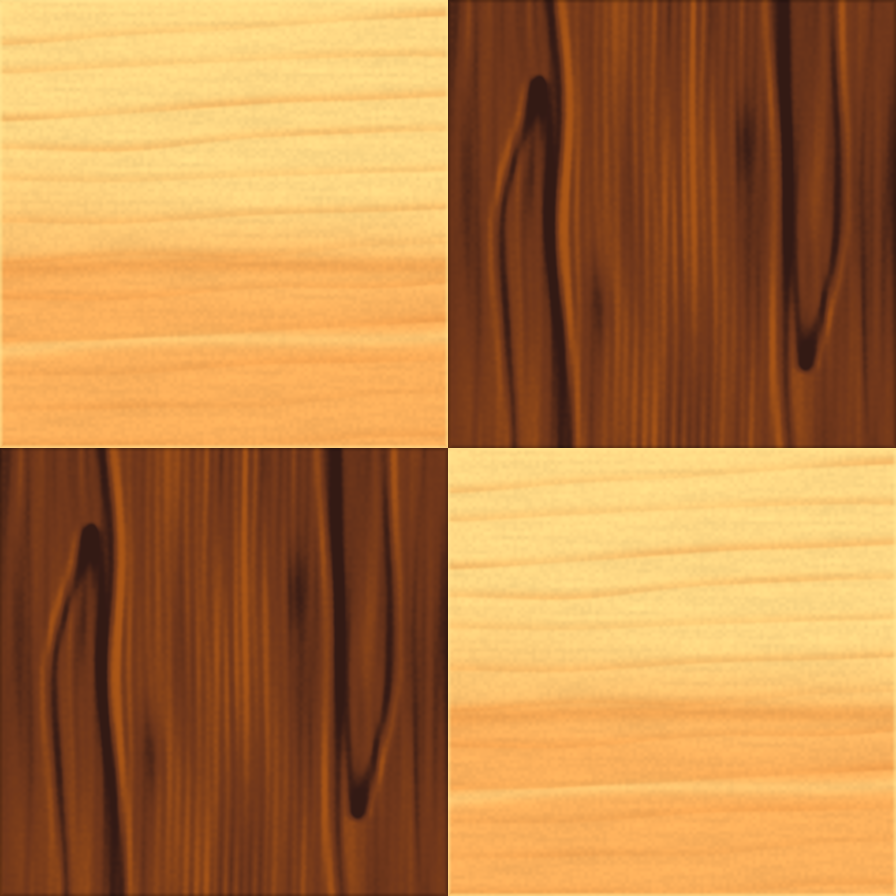
Give the GLSL for this pattern, as a WebGL 1 fragment shader.

```glsl
precision highp float;
// A two by two checkerboard of inlaid wood: pale boards with level grain and
// dark boards with upright grain. Growth lines are bell curves around wavy
// paths, stretched value noise adds the fibres, and equal boards are identical.

uniform vec2 u_resolution;

#define TILES 2.0
#define PALE_YELLOW vec3(1.0, 0.85, 0.52)
#define PALE_ORANGE vec3(0.985, 0.69, 0.36)
#define PALE_GRAIN vec3(0.91, 0.56, 0.24)
#define DARK_INK vec3(0.20, 0.10, 0.08)
#define DARK_BROWN vec3(0.44, 0.215, 0.105)
#define DARK_AMBER vec3(0.67, 0.34, 0.09)
#define LINE_GAP 0.084
#define STRIPES 46.0
#define RIM_WIDTH 0.010

const float PI = 3.14159;

float hash(vec2 p) {
  vec3 q = fract(vec3(p.xyx) * 0.1031);
  q += dot(q, q.yzx + 33.33);
  return fract((q.x + q.y) * q.z);
}

float noise(vec2 p) {
  vec2 i = floor(p), f = fract(p);
  f = f * f * (3.0 - 2.0 * f);
  return mix(mix(hash(i), hash(i + vec2(1, 0)), f.x),
             mix(hash(i + vec2(0, 1)), hash(i + vec2(1, 1)), f.x), f.y);
}

// Soft line: one at zero offset, fading over the given width.
float bell(float offset, float width) {
  float k = offset / width;
  return exp(-k * k);
}

vec3 paleWood(vec2 p) {
  float depth = 1.0 - p.y;
  float cloud = noise(vec2(p.x * 1.5, depth * 9.0)) - 0.5;
  float warmth = smoothstep(0.30, 0.72, depth - 0.04 * p.x + 0.14 * cloud);
  vec3 color = mix(PALE_YELLOW, PALE_ORANGE, warmth);

  // Growth lines that climb to the right, softer on their upper side.
  float grain = 0.0;
  for (int i = 0; i < 13; i++) {
    float n = float(i);
    float h = hash(vec2(n, 3.7));
    float sway = 0.022 * (noise(vec2(p.x * 3.5, n * 7.3)) - 0.5);
    float climb = (0.025 + 0.04 * h) * smoothstep(-0.1, 1.1, p.x);
    float offset = depth - LINE_GAP * n - 0.03 * (h - 0.5) + climb + sway;
    float width = offset < 0.0 ? 0.014 : 0.006;
    float fade = 0.35 + 0.65 * noise(vec2(p.x * 4.0 + n, n * 5.1));
    grain += (0.24 + 0.22 * h) * fade * bell(offset, width);
  }

  // One broad amber band, and a pale streak below it.
  float wave = 0.012 * sin(p.x * 5.0);
  grain += 0.48 * bell(depth - 0.602 + 0.015 * p.x + wave * 0.5, 0.022);
  float streak = bell(depth - 0.785 + 0.045 * p.x + wave, 0.018);
  color = mix(color, PALE_YELLOW, 0.5 * streak);
  color = mix(color, PALE_GRAIN, clamp(grain, 0.0, 0.8));

  float fibre = noise(vec2(p.x * 7.0, depth * 95.0)) - 0.5;
  float speckle = noise(p * 120.0) - 0.5;
  return color * (1.0 + 0.045 * fibre + 0.045 * speckle);
}

vec3 darkWood(vec2 p) {
  float depth = 1.0 - p.y;
  float x = p.x + 0.014 * (noise(vec2(p.x * 5.0, depth * 4.0)) - 0.5);

  // Fibres and stripes, finest and brightest in the middle.
  float middle = bell(p.x - 0.5, 0.20);
  float tone = 0.41 + 0.10 * middle - 0.07 * bell(min(p.x, 1.0 - p.x), 0.09);
  tone += 0.34 * (noise(vec2(x * 22.0, depth * 2.2)) - 0.5);
  tone += 0.24 * (noise(vec2(x * 75.0, depth * 3.0 + 9.0)) - 0.5);
  float stripe = sin(2.0 * PI * STRIPES * (p.x + 0.003 * sin(depth * 7.0)));
  tone += 0.10 * stripe * (0.2 + middle) * noise(vec2(x * 18.0, depth * 4.0));

  // The figure is the same after half a turn, so fold the right half over.
  vec2 q = x < 0.5 ? vec2(x, depth) : vec2(1.0 - x, 1.0 - depth);
  float fall = max(q.y - 0.17, 0.0);
  float inside = smoothstep(0.0, 0.03, q.y - 0.16);
  float leftLeg = 0.198 - 0.086 * smoothstep(-0.12, 0.36, fall)
                + 0.013 + 0.02 * smoothstep(0.4, 0.85, fall);
  float rightLeg = 0.20 + 0.05 * sqrt(fall);
  float apex = bell(q.y - 0.21, 0.08);

  // Pointed arch: dark legs, a heavy tip and an amber rim.
  tone -= 0.34 * inside * bell(q.x - leftLeg, 0.010 + 0.008 * apex);
  tone -= 0.38 * inside * bell(q.x - rightLeg, 0.013);
  tone -= 0.32 * apex * inside * bell(q.x - 0.195, 0.022);
  tone += 0.24 * inside * bell(q.x - leftLeg + 0.023, 0.010);
  tone -= 0.22 * bell(q.x - 0.185, 0.014) * bell(q.y - 0.40, 0.10);

  // Long vein beside the arch, paired with an amber streak.
  float vein = 0.232 + 0.025 * q.y + 0.008 * sin(q.y * 8.0);
  tone -= 0.34 * bell(q.x - vein, 0.012);
  tone += 0.34 * bell(q.x - vein - 0.026, 0.012);
  tone -= 0.22 * bell(q.x - 0.335, 0.026) * bell(q.y - 0.68, 0.09);
  tone -= 0.16 * bell(q.x - 0.055 - 0.02 * sin(q.y * 3.0), 0.009);

  tone += 0.05 * (noise(p * 110.0) - 0.5);
  vec3 color = mix(DARK_INK, DARK_BROWN, smoothstep(-0.05, 0.46, tone));
  return mix(color, DARK_AMBER, smoothstep(0.38, 0.92, tone));
}

void main() {
  vec2 board = gl_FragCoord.xy / u_resolution * TILES;
  vec2 p = fract(board);
  vec2 pixel = TILES / u_resolution;
  vec2 even = clamp(sin(PI * board) / (PI * pixel) + 0.5, 0.0, 1.0);
  float pale = even.x + even.y - 2.0 * even.x * even.y;

  // Thin rims: bright on pale boards, shaded on dark ones.
  vec2 edge = min(p, 1.0 - p);
  float rim = 1.0 - smoothstep(0.0, RIM_WIDTH, min(edge.x, edge.y));
  vec3 light = mix(paleWood(p), vec3(1.0, 0.91, 0.58), 0.55 * rim);
  vec3 dark = darkWood(p) * (1.0 - 0.22 * rim);
  gl_FragColor = vec4(mix(dark, light, pale), 1.0);
}
```
